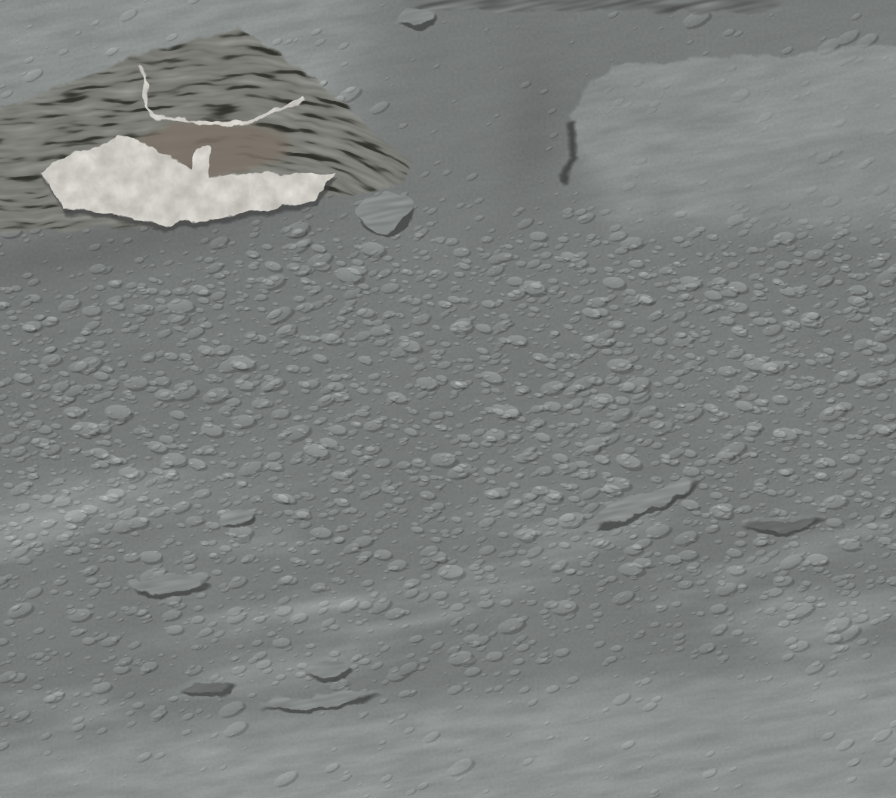
Give the GLSL for this texture, as a Shadertoy shader.

```glsl
// Grey stony slope with a layered outcrop, a pale mineral crust and slanted shale.
const vec3 TINT = vec3(.98, 1.01, 1), OUTCROP = vec3(.47, .475, .45);
const vec3 CRUST = vec3(.8, .79, .765), BROWN = vec3(.48, .44, .4);
const float SAND = .47, SHALE = .56, DARK = .25, SLANT = .18;

const vec2 OUTCROP_EDGE[8] = vec2[8](vec2(-.03,.855), vec2(.19,.935), vec2(.3,.963), vec2(.395,.9),
  vec2(.512,.795), vec2(.504,.77), vec2(.22,.717), vec2(-.03,.708));
const vec2 CRUST_EDGE[8] = vec2[8](vec2(.048,.785), vec2(.146,.829), vec2(.19,.817), vec2(.25,.782),
  vec2(.417,.782), vec2(.395,.748), vec2(.215,.718), vec2(.08,.74));
const vec2 SLAB_EDGE[8] = vec2[8](vec2(.712,.854), vec2(.731,.886), vec2(.768,.915), vec2(.833,.924),
  vec2(1.18,.944), vec2(1.18,.715), vec2(.775,.725), vec2(.724,.807));
const vec2 VEIN[5] = vec2[5](vec2(.174,.915), vec2(.19,.86), vec2(.22,.847), vec2(.31,.845), vec2(.38,.875));
// Centre and half size
const vec4 STONES[9] = vec4[9](vec4(.8,.368,.072,.012), vec4(.977,.346,.05,.009), vec4(.212,.269,.046,.011),
  vec4(.255,.14,.035,.009), vec4(.41,.161,.03,.01), vec4(.398,.123,.07,.009),
  vec4(.297,.352,.018,.01), vec4(.522,.978,.025,.01), vec4(.482,.735,.035,.024));

vec2 hash2(vec2 p) {
  vec3 a = fract(p.xyx * vec3(.1031, .103, .0973));
  a += dot(a, a.yzx + 33.33);
  return fract((a.xx + a.yz) * a.zy);
}
float corner(vec2 i, vec2 f, vec2 o) { return dot(hash2(i + o) * 2. - 1., f - o); }
float noise(vec2 p) {
  vec2 i = floor(p), f = p - i, u = f * f * (3. - 2. * f);
  return mix(mix(corner(i, f, vec2(0)), corner(i, f, vec2(1, 0)), u.x),
    mix(corner(i, f, vec2(0, 1)), corner(i, f, vec2(1)), u.x), u.y);
}
float fbm(vec2 p) {
  float sum = 0., amp = 1.;
  for (int i = 0; i < 4; i++) { sum += amp * noise(p); p = p * 2.03 + 7.1; amp *= .5; }
  return sum;
}
float segment(vec2 p, vec2 a, vec2 b) {
  vec2 d = b - a;
  return length(p - a - d * clamp(dot(p - a, d) / dot(d, d), 0., 1.));
}
float polygon(vec2 p, vec2 v[8]) {
  float d = 9., side = 1.;
  for (int i = 0; i < 8; i++) {
    vec2 a = v[i], b = v[(i + 1) % 8];
    d = min(d, segment(p, a, b));
    if ((a.y > p.y) != (b.y > p.y) && p.x < (b.x - a.x) * (p.y - a.y) / (b.y - a.y) + a.x) side = -side;
  }
  return d * side;
}
float fill(float d, float soft) { return 1. - smoothstep(-soft, soft, d); }
float blob(vec2 p, float x, float y, float w, float h) {
  vec2 d = p - vec2(x, y);
  d.y -= SLANT * d.x;
  d /= vec2(w, h);
  return exp(-dot(d, d));
}
float density(vec2 p) {
  float field = smoothstep(.77, .67, p.y) * mix(.45, .9, smoothstep(.2, .42, p.y));
  return .1 + field * smoothstep(.02, .14, p.y - .1 * p.x) * (1. - .8 * blob(p, .1, .68, .25, .035));
}
// Brightness offset of pebbles, shadows at the lower right
float pebbles(vec2 p, float cell, float seed) {
  vec2 scale = cell * vec2(1.5, 1), q = vec2(p.x, p.y - SLANT * p.x) / scale;
  float shade = 0., soft = 1. / (iResolution.y * cell), ragged = .05 * noise(q * 4. + seed);
  for (int k = 0; k < 9; k++) {
    vec2 id = floor(q) + vec2(k % 3 - 1, k / 3 - 1);
    vec2 c = id + hash2(id + seed), r = hash2(id + seed + 41.7), d = q - c;
    if (r.x > density(c * scale + vec2(0, SLANT * c.x * scale.x))) continue;
    d.y = 1.3 * (d.y + d.x * (r.x - .4));
    float size = mix(.12, .4, r.y * r.y);
    shade = mix(shade, -.1, .8 * fill(length(d - size * vec2(.25, -.5)) - size + ragged, soft));
    shade = mix(shade, .03 + .05 * r.x + .04 * d.y / size, fill(length(d) - size + ragged, soft));
  }
  return shade;
}

void mainImage(out vec4 fragColor, in vec2 fragCoord) {
  float px = 1. / iResolution.y;
  vec2 p = fragCoord * px, s = vec2(p.x, p.y - SLANT * p.x);
  vec2 w = p + .01 * vec2(fbm(p * 28.), fbm(p * 28. + 50.));

  // Sand, shale streaks and light slab
  float pale = .75 * smoothstep(-.1, .4, fbm(s * vec2(3.5, 17))) * smoothstep(.42, .3, p.y);
  pale += blob(w, .1, .37, .14, .03) + .7 * blob(w, .37, .235, .2, .018);
  pale -= blob(p, .1, .25, .2, .045) + .9 * blob(p, .3, .105, .25, .025);
  pale = max(pale, smoothstep(.1, .03, w.y - .1 * p.x));
  pale = max(pale, smoothstep(.52, .38, w.x) * smoothstep(.75, .92, p.y));
  float slab = fill(polygon(w, SLAB_EDGE), mix(.035, .003, smoothstep(.77, .84, p.y)));
  pale = clamp(max(pale, slab * (.85 + .5 * fbm(s * vec2(7, 22)))), 0., 1.);
  float tone = mix(SAND, SHALE, pale) + .02 * fbm(p * 5.) + .025 * noise(p * 260.);
  tone -= .045 * blob(p, .1, .685, .26, .03) + .04 * blob(p, .67, .84, .04, .09);
  tone += (.015 + .05 * pale) * fbm(s * vec2(14, 75));

  // Loose pebbles, small to large
  for (float i = 0.; i < 3.; i++) tone += pebbles(p, .012 + .008 * i, 17. * i) * (1. - .5 * slab);

  // Slab shadow and upper ledge
  vec2 bend = vec2(.72, .805);
  float crack = min(segment(w, vec2(.715, .84), bend), segment(w, bend, vec2(.703, .775)));
  tone = mix(tone, DARK, .85 * fill(crack - .004, .004));
  float ledge = fill(abs(w.x - .745) - .23, .015) * smoothstep(.983, .988, w.y);
  tone = mix(tone, .43 + .22 * noise(s * vec2(22, 170)), ledge);

  // Flat stones, dark underneath
  for (int i = 0; i < 9; i++) {
    vec4 st = STONES[i];
    vec2 d = w - st.xy;
    d.y -= (i == 0 ? .4 : .09) * d.x;
    float soft = px / st.w, body = fill(length(d / st.zw) - 1. + .5 * noise(p * 45.), soft);
    tone = mix(tone, DARK, .75 * fill(length((d + vec2(-.004, .005)) / st.zw) - 1., soft));
    tone = mix(tone, .53 + .12 * noise(s * vec2(30, 190)), body * (i == 1 || i == 3 ? .45 : 1.));
  }
  vec3 color = tone * TINT;

  // Layered outcrop with bent bedding
  float fold = max(p.x - .25, 0.), bed = p.y + 1.2 * fold * fold - .1 * p.x + .006 * fbm(p * 15.);
  float layers = noise(vec2(p.x * 16., bed * 120.)) + .5 * noise(vec2(p.x * 40., bed * 230.));
  vec3 rock = OUTCROP + .16 * layers - .2 * smoothstep(.08, .4, -layers);
  color = mix(color, rock, fill(polygon(w, OUTCROP_EDGE), .003));
  color = mix(color, BROWN, .85 * fill(length((w - vec2(.265, .815)) / vec2(.095, .032)) - 1., .2));

  // Pale crust and veins
  float crust = polygon(w, CRUST_EDGE), vein = 9.;
  for (int i = 0; i < 4; i++) vein = min(vein, segment(w, VEIN[i], VEIN[i + 1]));
  crust = min(crust, vein - .003 + .005 * max(0., noise(p * 55.) + .1));
  crust = min(crust, segment(w, vec2(.248, .775), vec2(.255, .805)) - .011);
  color = mix(color, vec3(DARK), .7 * fill(polygon(w + vec2(-.003, .007), CRUST_EDGE), .003));
  color = mix(color, CRUST + .12 * fbm(p * 48.), fill(crust, px));
  fragColor = vec4(color, 1);
}
```
